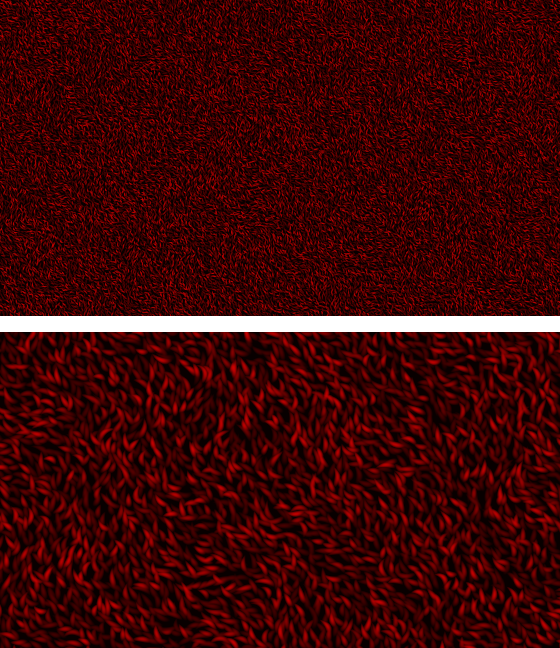
Top, the full canvas; bottom, a detail of the centre.
This texture is drawn by a Shadertoy shader. Its source:

```glsl
// Deep red pile of short, soft fibres combed into shifting patches.

// Lengths are fractions of the canvas height; angles are in radians.
const float CELL = 0.0088;         // spacing of the fibres
const float SCATTER = 0.78;        // part of a cell a fibre may wander in
const float HALF_LENGTH = 0.0102;
const float LENGTH_SPREAD = 0.25;
const float HALF_WIDTH = 0.0036;
const float TAPER = 0.35;          // 0 is an even oval, more is a teardrop
const float BEND = 0.40;           // curvature of a fibre
const float BASE_ANGLE = 2.15;     // main lean, up and to the left
const float PATCH_SWING = 1.5;     // turn of the lean between patches
const float STRAY = 0.75;          // turn of single fibres
const float PATCH_SCALE = 8.0;
const float DIM_PEAK = 0.22;
const float BRIGHT_PEAK = 0.75;
const float PEAK_BIAS = 2.0;       // higher values leave fewer bright fibres
const float ROUNDNESS = 1.4;       // falloff of light from spine to edge
const float MERGE = 4.0;           // lower values melt fibres together
const float GAP_RED = 0.03;
const vec3 FIBRE_COLOUR = vec3(1.0, 0.0, 0.0);

vec3 hash3(vec2 cell) {
    vec3 q = fract(cell.xyx * vec3(0.1031, 0.1030, 0.0973));
    q += dot(q, q.yxz + 33.33);
    return fract((q.xxy + q.yzz) * q.zyx);
}

float cornerSlope(vec2 corner, vec2 offset) {
    float angle = 6.2832 * hash3(corner + 71.0).x;
    return dot(vec2(cos(angle), sin(angle)), offset);
}

// Gradient noise, roughly -0.7 to 0.7
float gradientNoise(vec2 p) {
    vec2 i = floor(p);
    vec2 f = p - i;
    vec2 u = f * f * f * (f * (f * 6.0 - 15.0) + 10.0);
    vec2 e = vec2(1.0, 0.0);
    float low = mix(cornerSlope(i, f), cornerSlope(i + e.xy, f - e.xy), u.x);
    float high = mix(cornerSlope(i + e.yx, f - e.yx),
                     cornerSlope(i + e.xx, f - e.xx), u.x);
    return mix(low, high, u.y);
}

float combAngle(vec2 p) {
    float swing = gradientNoise(p * PATCH_SCALE)
                + 0.6 * gradientNoise(p * PATCH_SCALE * 2.3 + 19.0);
    return BASE_ANGLE + PATCH_SWING * swing;
}

// Rounded light profile of one curved fibre: 1 on its spine, 0 at its edge
float fibreProfile(vec2 offset, float angle, float bend, vec2 halfSize) {
    vec2 along = vec2(cos(angle), sin(angle));
    vec2 q = vec2(dot(offset, along), dot(offset, vec2(-along.y, along.x)));
    q /= halfSize;
    q.y += bend * (q.x * q.x - 0.4) * halfSize.x / halfSize.y;
    q.y /= 1.0 - TAPER * clamp(q.x, -1.0, 1.0);
    return pow(max(0.0, 1.0 - dot(q, q)), ROUNDNESS);
}

void mainImage(out vec4 fragColor, in vec2 fragCoord) {
    vec2 p = fragCoord / iResolution.y;
    vec2 home = floor(p / CELL);
    float comb = combAngle(p);
    float halfWidth = max(HALF_WIDTH, 0.9 / iResolution.y);

    // Soft maximum over the fibres of the neighbouring cells
    float sum = 0.0;
    for (int y = -2; y <= 2; y++) {
        for (int x = -2; x <= 2; x++) {
            vec2 cell = home + vec2(x, y);
            vec3 place = hash3(cell);
            vec3 look = hash3(cell + 413.0);

            // Alternate rows are staggered by half a cell
            vec2 centre = cell + 0.5 + SCATTER * (place.xy - 0.5);
            centre.x += 0.5 * mod(cell.y, 2.0) - 0.25;

            float angle = comb + STRAY * (2.0 * place.z - 1.0);
            float bend = BEND * (2.0 * look.y - 1.0);
            float halfLength = HALF_LENGTH * (1.0 + LENGTH_SPREAD * (2.0 * look.z - 1.0));
            float peak = mix(DIM_PEAK, BRIGHT_PEAK, pow(look.x, PEAK_BIAS));
            float light = peak * fibreProfile(p - centre * CELL, angle, bend,
                                              vec2(halfLength, halfWidth));
            sum += pow(light, MERGE);
        }
    }
    float pile = pow(sum, 1.0 / MERGE);

    float red = GAP_RED + (1.0 - GAP_RED) * pile;
    fragColor = vec4(FIBRE_COLOUR * red, 1.0);
}
```
